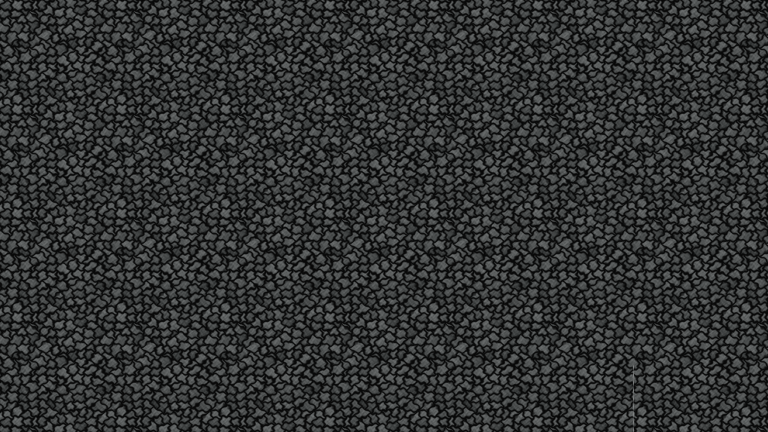
Give the GLSL for this texture, as a Shadertoy shader.

```glsl
// Dark crushed gravel, laid as one square tile repeated over the canvas.
// Stones are cells of a wrapped, weighted Voronoi diagram; the distance to
// the cell border gives black gaps and rounded sides, sines add the grain.

#define TILES_DOWN 4.15
#define STONES vec2(11.0, 13.0)
#define JITTER 0.85
#define SIZE_SPREAD 0.34
#define SIDE_WIDTH 0.22
#define TILT 0.075
#define GRAIN 0.022
#define GAP_COLOR vec3(0.030, 0.031, 0.031)
#define DARK_STONE vec3(0.205, 0.215, 0.215)
#define LIGHT_STONE vec3(0.365, 0.377, 0.377)
#define SCRATCH_COLOR vec3(0.52, 0.53, 0.53)

const float TAU = 6.2831853;

vec3 hash3(vec2 p) {
    vec3 q = fract(p.xyx * vec3(0.1031, 0.1030, 0.0973) + 0.37);
    q += dot(q, q.yxz + 33.33);
    return fract((q.xxy + q.yzz) * q.zyx);
}

// Random values of a stone, the same in every tile
vec3 stoneHash(vec2 cell) {
    return hash3(mod(cell, STONES) + 3.0);
}

// Centre of a stone in xy, its size weight in z
vec3 stoneSite(vec2 cell) {
    vec3 h = stoneHash(cell);
    return vec3(cell + 0.5 + JITTER * (h.xy - 0.5), SIZE_SPREAD * (h.z - 0.5));
}

// Layered sines with whole frequencies, so the grain wraps with the tile
float grain(vec2 tile) {
    vec2 a = tile * TAU;
    float g = sin(a.x * 17.0 + 2.0 * sin(a.y * 13.0));
    g += sin(a.y * 23.0 + 2.0 * sin(a.x * 19.0 + 1.0));
    return g + 0.7 * sin(a.x * 31.0 - a.y * 29.0 + 2.0 * sin(a.y * 7.0));
}

vec3 gravel(vec2 tile) {
    vec2 p = tile * STONES;
    p += 0.10 * sin(TAU * (tile.yx * vec2(17.0, 15.0) + vec2(0.1, 0.6)));
    vec2 base = floor(p);

    // Stone that owns this point
    float best = 1e3;
    vec2 owner = base;
    vec3 site = vec3(0.0);
    for (int j = -2; j <= 2; j++)
    for (int i = -2; i <= 2; i++) {
        vec2 cell = base + vec2(i, j);
        vec3 s = stoneSite(cell);
        vec2 r = p - s.xy;
        float d = dot(r, r) - s.z;
        if (d < best) { best = d; owner = cell; site = s; }
    }

    // Distance to the nearest border with another stone
    float border = 1e3;
    for (int j = -2; j <= 2; j++)
    for (int i = -2; i <= 2; i++) {
        vec2 cell = base + vec2(i, j);
        if (cell == owner) continue;
        vec3 s = stoneSite(cell);
        vec2 r = p - s.xy;
        float d = dot(r, r) - s.z;
        border = min(border, 0.5 * (d - best) / max(length(s.xy - site.xy), 0.05));
    }

    // Tone, tilted top face and rough surface
    vec3 look = stoneHash(owner + vec2(5.0, 8.0));
    float angle = 1.57 + 2.4 * (look.y - 0.5);
    float slope = dot(p - site.xy, vec2(cos(angle), sin(angle)));
    vec3 stone = mix(DARK_STONE, LIGHT_STONE, sqrt(look.x));
    stone += TILT * slope + GRAIN * grain(tile);
    float body = smoothstep(-0.01, SIDE_WIDTH, border - 0.05 * look.z);
    return mix(GAP_COLOR, stone, body);
}

// Thin broken scratch rising from the lower edge
float scratch(vec2 uv, float pixel) {
    float halfWidth = 0.0011;
    float line = 1.0 - smoothstep(halfWidth - 0.5 * pixel, halfWidth + 0.5 * pixel,
                                  abs(uv.x - 1.466));
    float dash = 0.65 + 0.35 * sin(uv.y * TAU * 55.0);
    return line * dash * (1.0 - smoothstep(0.153, 0.157, uv.y));
}

void mainImage(out vec4 fragColor, in vec2 fragCoord) {
    float pixel = 1.0 / iResolution.y;
    vec3 color = vec3(0.0);

    // Four samples per pixel smooth the edges; tiles start at the upper left
    for (int k = 0; k < 4; k++) {
        vec2 offset = vec2(k % 2, k / 2) * 0.5 - 0.25;
        vec2 uv = (fragCoord + offset) * pixel;
        color += 0.25 * gravel((uv - vec2(0.0, 1.0)) * TILES_DOWN);
    }
    color = mix(color, SCRATCH_COLOR, scratch(fragCoord * pixel, pixel));
    fragColor = vec4(clamp(color, 0.0, 1.0), 1.0);
}
```
